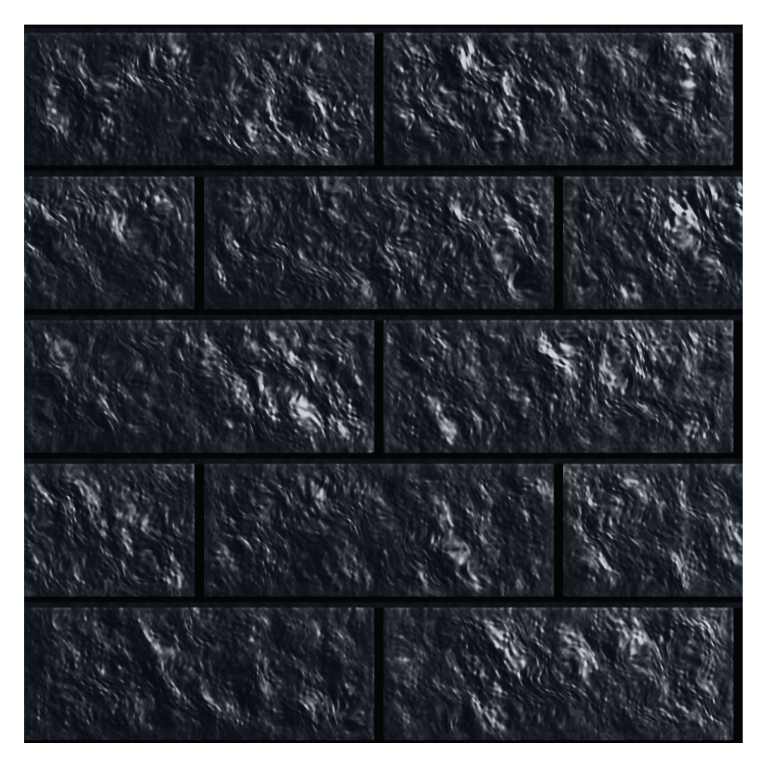
A Shadertoy shader for this texture:

```glsl
#define PANEL_ORIGIN vec2(0.0315, 0.0325)
#define PANEL_SIZE 0.9355
#define GRID vec2(2.0, 5.0)
#define BRICK_CENTRE vec2(0.2437, 0.0965)
#define BRICK_HALF vec2(0.2437, 0.0925)
#define CORNER 0.003
#define LIGHT_DIR vec2(0.87, 0.49)
#define SHADE_FLOOR 0.042
#define BASE_LEVEL 0.096
#define RELIEF 1.12
#define TINT vec3(-0.022, 0.0, 0.024)
#define BORDER vec3(1.0)

float hash(vec2 p) {
    vec3 q = fract(vec3(p.xyx) * 0.1031);
    q += dot(q, q.yzx + 33.33);
    return fract((q.x + q.y) * q.z);
}

float noise(vec2 p) {
    vec2 i = floor(p), f = fract(p);
    f = f * f * (3.0 - 2.0 * f);
    return mix(mix(hash(i), hash(i + vec2(1, 0)), f.x),
               mix(hash(i + vec2(0, 1)), hash(i + vec2(1, 1)), f.x), f.y);
}

// Split-stone height, octaves weighted to give similar slopes
float stoneHeight(vec2 p) {
    float height = 0.0, freq = 27.0, weight = 0.75;
    for (int i = 0; i < 4; i++) {
        height += weight / freq * noise(p * freq + float(i) * 17.3);
        freq *= 2.03;
        weight *= 1.08;
    }
    return height;
}

float boxDistance(vec2 p, vec2 halfSize, float radius) {
    vec2 q = abs(p) - halfSize + radius;
    return length(max(q, 0.0)) + min(max(q.x, q.y), 0.0) - radius;
}

// Slope towards the light, in a frame stretched along the ridges
float litSlope(vec2 p, vec2 seed) {
    vec2 across = vec2(-LIGHT_DIR.y, LIGHT_DIR.x);
    vec2 q = vec2(dot(p, LIGHT_DIR), 0.7 * dot(p, across)) + seed;
    q.x += 0.018 * noise(p * 30.0 + seed);
    float stepSize = 0.002;
    return (stoneHeight(q) - stoneHeight(q + vec2(stepSize, 0.0))) / (0.55 * stepSize);
}

float brickLevel(vec2 p, vec2 local, vec2 id, float d) {
    vec2 seed = 3.0 + 5.0 * vec2(hash(id + 11.0), hash(id + 47.0));
    float inside = smoothstep(0.005, 0.026, -d + 0.012 * (noise(p * 45.0) - 0.5));
    float patches = noise(p * vec2(11.0, 15.0) + seed);
    vec2 side = local / BRICK_HALF;

    // Rough face, calmer near the rim and on the panel's left
    float roughness = mix(0.25, 0.6 + 0.18 * p.x, inside) * mix(0.55, 1.25, patches);
    float z = RELIEF * roughness * litSlope(p, seed);

    // Broad light: brighter to the upper right of panel and brick
    z += 0.65 * (p.x - 0.5) + 0.15 * (p.y - 0.5);
    z += 0.12 * side.x + 0.22 * side.y + 0.4 * (patches - 0.5);
    z += 0.2 * (hash(id) - 0.5);

    // Fine grain and upright grooves on the rim
    z += 0.7 * (noise(p * vec2(300.0, 230.0)) - 0.5);
    z += mix(1.1, 0.35, inside) * (noise(p * vec2(170.0, 32.0)) - 0.5);

    // Thin edge line, strongest on the top and right
    float edge = 1.0 - smoothstep(0.0007, 0.003, abs(d + 0.0025));
    vec2 nearEdge = smoothstep(vec2(-0.008), vec2(-0.003), local - BRICK_HALF);
    z += edge * (0.45 * max(nearEdge.x, nearEdge.y) - 0.1);
    return SHADE_FLOOR + BASE_LEVEL * exp(z);
}

// Softens highlights beyond the knee
float compress(float level) {
    float knee = 0.32, room = 0.5;
    return level < knee ? level : knee + room * (1.0 - exp((knee - level) / room));
}

void mainImage(out vec4 fragColor, in vec2 fragCoord) {
    vec2 p = (fragCoord / iResolution.xy - PANEL_ORIGIN) / PANEL_SIZE;
    float pixel = 1.0 / (PANEL_SIZE * min(iResolution.x, iResolution.y));

    // Running bond: every second course moves half a brick
    vec2 cell = p * GRID;
    cell.x += 0.5 * mod(floor(cell.y), 2.0);
    vec2 id = floor(cell);
    vec2 inCell = fract(cell) / GRID;
    vec2 local = inCell - BRICK_CENTRE;
    float d = boxDistance(local, BRICK_HALF, CORNER);

    // Joints: black shadow above a faint ledge
    float ledge = smoothstep(0.187, 0.189, inCell.y) * (1.0 - smoothstep(0.194, 0.198, inCell.y));
    float joint = 0.018 + ledge * (0.03 + 0.05 * noise(p * vec2(150.0, 60.0)));

    float cover = 1.0 - smoothstep(-pixel, pixel, d);
    float level = mix(joint, compress(brickLevel(p, local, id, d)), cover);
    vec3 color = clamp(level + TINT * smoothstep(0.0, 0.08, level), 0.0, 1.0);

    // White surround
    float outside = boxDistance(p - 0.5, vec2(0.5), 0.0);
    color = mix(color, BORDER, smoothstep(-0.5 * pixel, 0.5 * pixel, outside));
    fragColor = vec4(color, 1.0);
}
```
